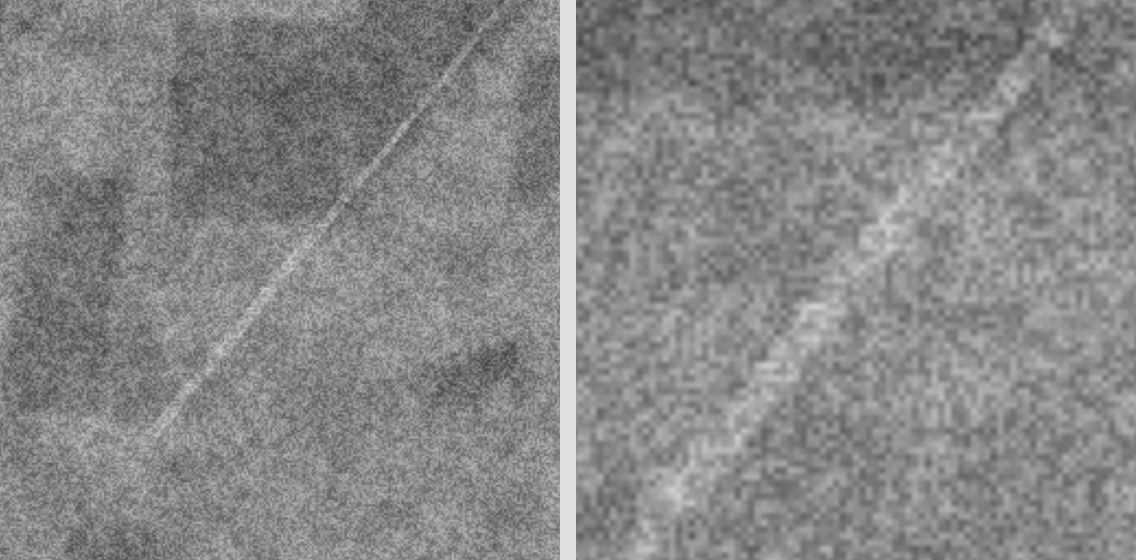
Left, the full canvas; right, a detail of the centre.
Write a three.js fragment shader that draws this texture.

```glsl
// Grainy grey aerial view of fields: soft-edged dark plots on paler ground,
// crossed by one thin pale diagonal track. Plots are warped slanted boxes and
// blobs; the mottling and film grain are layers of value noise.

varying vec2 vUv;

const float GROUND = 0.545;        // mean tone of the open ground
const float PLOT_DEPTH = 0.115;    // how much darker the plots are
const float TRACK_LIFT = 0.105;    // how much paler the track is
const float EDGE = 0.012;          // softness of the plot borders
const float WARP = 0.022;          // raggedness of the plot borders

const float GRAIN_CELLS = 256.0;
const float GRAIN_AMOUNT = 0.22;
const float SPECK_CELLS = 112.0;
const float SPECK_AMOUNT = 0.11;
const float CLUMP_CELLS = 42.0;
const float CLUMP_AMOUNT = 0.085;
const float MOTTLE_CELLS = 13.0;
const float MOTTLE_AMOUNT = 0.08;

const vec2 TRACK_FOOT = vec2(0.254, 0.2);
const float TRACK_SLOPE = 0.814;   // run across per unit of rise

float hash(vec2 p) {
  vec3 q = fract(vec3(p.xyx) * 0.1031);
  q += dot(q, q.yzx + 33.33);
  return fract((q.x + q.y) * q.z);
}

// Value noise centred on zero, from -0.5 to 0.5
float noise(vec2 p) {
  vec2 i = floor(p);
  vec2 f = fract(p);
  f = f * f * (3.0 - 2.0 * f);
  float low = mix(hash(i), hash(i + vec2(1.0, 0.0)), f.x);
  float high = mix(hash(i + vec2(0.0, 1.0)), hash(i + 1.0), f.x);
  return mix(low, high, f.y) - 0.5;
}

float fbm(vec2 p) {
  float sum = 0.0;
  float weight = 0.6;
  for (int i = 0; i < 4; i++) {
    sum += weight * noise(p);
    p = p * 2.03 + 17.0;
    weight *= 0.55;
  }
  return sum;
}

// Soft box whose sides lean by slant across per unit of rise
float plot(vec2 p, vec2 centre, vec2 halfSize, float slant) {
  vec2 q = p - centre;
  q.x -= slant * q.y;
  vec2 d = abs(q) - halfSize;
  return 1.0 - smoothstep(-EDGE, EDGE, max(d.x, d.y));
}

float blob(vec2 p, vec2 centre, vec2 radius) {
  vec2 q = (p - centre) / radius;
  return exp(-dot(q, q));
}

// Signed distance to the track axis, positive on its right side
float trackSide(vec2 p) {
  float across = p.x - TRACK_FOOT.x - TRACK_SLOPE * (p.y - TRACK_FOOT.y);
  return across / sqrt(1.0 + TRACK_SLOPE * TRACK_SLOPE);
}

float darkPlots(vec2 p, float side) {
  float leftOfTrack = 1.0 - smoothstep(-EDGE, EDGE, side);
  float field = plot(p, vec2(0.65, 0.787), vec2(0.345, 0.178), 0.03);
  field = max(field, plot(p, vec2(0.8, 0.95), vec2(0.155, 0.08), 0.0));
  float dark = field * leftOfTrack * (0.92 + 0.12 * smoothstep(0.5, 0.75, p.x));

  float west = plot(p, vec2(0.117, 0.475), vec2(0.088, 0.21), 0.13);
  dark = max(dark, 0.85 * west);
  dark = max(dark, 0.6 * plot(p, vec2(0.245, 0.32), vec2(0.042, 0.07), 0.1));
  dark = max(dark, 0.75 * plot(p, vec2(0.965, 0.765), vec2(0.045, 0.135), 0.15));
  dark = max(dark, 0.8 * plot(p, vec2(0.195, 0.02), vec2(0.075, 0.045), 0.1));

  // Shaded verge on the right of the track
  float verge = smoothstep(0.0, 0.012, side) * (1.0 - smoothstep(0.02, 0.05, side));
  dark = max(dark, 0.75 * verge * smoothstep(0.57, 0.63, p.y));
  dark = max(dark, 0.65 * blob(p, vec2(0.83, 0.85), vec2(0.05, 0.07)));

  // Broken scrub and stains
  float broken = smoothstep(-0.15, 0.15, fbm(p * 22.0 + 5.0));
  vec2 leaned = p - vec2(0.0, 0.35 * (p.x - 0.86));
  dark = max(dark, 1.15 * broken * blob(leaned, vec2(0.86, 0.345), vec2(0.13, 0.06)));
  dark = max(dark, 0.8 * broken * blob(p, vec2(0.06, 0.95), vec2(0.1, 0.045)));
  return max(dark, 0.45 * broken * blob(p, vec2(0.06, 0.15), vec2(0.14, 0.16)));
}

float track(vec2 p, float side) {
  float wobble = 0.006 * noise(vec2(p.y * 24.0, 3.0));
  float halfWidth = mix(0.010, 0.005, smoothstep(0.5, 0.75, p.y));
  float line = 1.0 - smoothstep(halfWidth - 0.003, halfWidth + 0.004, abs(side + wobble));
  float fade = mix(0.2, 1.0, smoothstep(0.17, 0.25, p.y)) * smoothstep(0.0, 0.06, p.y);
  return line * fade * (0.9 + 0.5 * noise(p * 50.0));
}

void main() {
  vec2 p = vUv;
  vec2 warped = p + WARP * vec2(fbm(p * 18.0), fbm(p * 18.0 + 41.0));
  float side = trackSide(p);

  float tone = GROUND - PLOT_DEPTH * darkPlots(warped, side);
  tone += 0.02 * blob(p, vec2(0.88, 0.78), vec2(0.05, 0.09));
  tone += MOTTLE_AMOUNT * noise(p * MOTTLE_CELLS + 9.0);
  tone += CLUMP_AMOUNT * noise(p * CLUMP_CELLS + 23.0);
  tone += TRACK_LIFT * track(p, side);
  tone += SPECK_AMOUNT * noise(p * SPECK_CELLS + 61.0);
  tone += GRAIN_AMOUNT * noise(p * GRAIN_CELLS);
  gl_FragColor = vec4(vec3(tone), 1.0);
}
```
